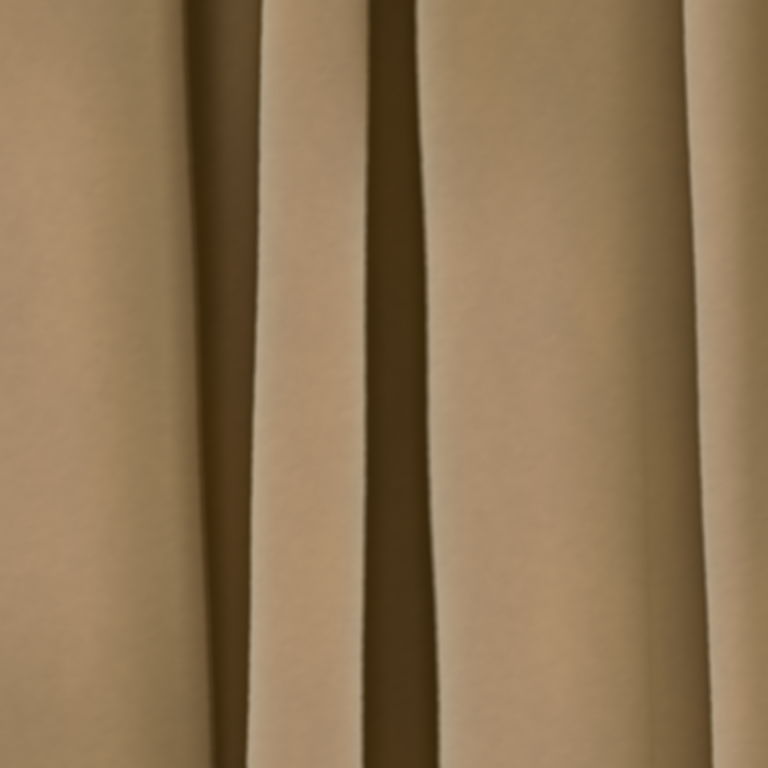
This texture is drawn by a WebGL 1 fragment shader. Its source:

```glsl
precision highp float;
uniform vec2 u_resolution;

const vec3 DEEP = vec3(0.235, 0.16, 0.045);
const vec3 SHADOW = vec3(0.35, 0.26, 0.15);
const vec3 UMBER = vec3(0.45, 0.36, 0.23);
const vec3 OCHRE = vec3(0.57, 0.47, 0.33);
const vec3 SAND = vec3(0.665, 0.55, 0.42);
const vec3 PALE = vec3(0.71, 0.65, 0.55);

float hash(vec2 p) {
  return fract(sin(dot(p, vec2(127.1, 311.7))) * 43758.5453);
}

float noise(vec2 p) {
  vec2 cell = floor(p);
  vec2 f = fract(p);
  f = f * f * (3.0 - 2.0 * f);
  float low = mix(hash(cell), hash(cell + vec2(1.0, 0.0)), f.x);
  float high = mix(hash(cell + vec2(0.0, 1.0)), hash(cell + vec2(1.0, 1.0)), f.x);
  return mix(low, high, f.y);
}

float fbm(vec2 p) {
  float sum = 0.0;
  float weight = 0.5;
  for (int i = 0; i < 4; i++) {
    sum += weight * noise(p);
    p = p * 2.03 + 7.1;
    weight *= 0.5;
  }
  return sum;
}

// Hanging edge: drifts from bottom to top with a slight sway
float foldEdge(float bottom, float top, float sway, float y) {
  return mix(bottom, top, y) + sway * sin(y * 12.0);
}

float cover(float x, float edge, float softness) {
  return smoothstep(edge - softness, edge + softness, x);
}

// Brightness falling away from an edge
float rim(float dist, float width) {
  return exp(-abs(dist) / width);
}

vec3 leftPanel(float x, float y, float edge) {
  float d = edge - x;
  vec3 col = mix(SAND, OCHRE, smoothstep(0.18, 0.05, d));
  col = mix(col, OCHRE, 0.6 * smoothstep(0.3, 0.0, y));
  col = mix(col, OCHRE, 0.4 * smoothstep(0.75, 1.0, y));
  col = mix(col, UMBER, 0.5 * smoothstep(0.3, 0.0, y) * smoothstep(0.14, 0.03, d));
  col = mix(col, UMBER, 0.8 * smoothstep(0.045, 0.008, d));
  return mix(col, SHADOW, 0.7 * rim(d, 0.007));
}

vec3 narrowGap(float x, float y, float left, float right) {
  float t = (x - left) / (right - left);
  vec3 col = mix(DEEP, SHADOW, smoothstep(0.1, 0.6, t) * mix(0.5, 1.0, y));
  col = mix(col, UMBER, 0.35 * smoothstep(0.6, 1.0, y) * smoothstep(0.3, 0.7, t));
  return mix(col, DEEP, rim(right - x, 0.006));
}

vec3 strip(float x, float y, float left, float right) {
  vec3 col = mix(SAND, OCHRE, 0.4 * smoothstep(0.7, 1.0, y));
  col = mix(col, PALE, rim(x - left, 0.019));
  col = mix(col, PALE, 0.85 * rim(right - x, 0.018) * smoothstep(1.0, 0.7, y));
  return mix(col, UMBER, 0.8 * rim(right - x, 0.02) * smoothstep(0.65, 1.0, y));
}

vec3 deepGap(float x, float y, float left, float right) {
  float t = (x - left) / (right - left);
  float glow = smoothstep(0.0, 0.4, t) * smoothstep(1.0, 0.65, t);
  vec3 col = mix(DEEP, SHADOW, glow * mix(0.5, 0.25, y));
  return mix(col, DEEP * 0.85, 0.6 * rim(right - x, 0.005));
}

vec3 widePanel(float x, float y, float left, float right) {
  float t = (x - left) / (right - left);
  vec3 col = mix(SAND, OCHRE, smoothstep(0.4, 0.78, t));
  col = mix(col, OCHRE, 0.85 * smoothstep(0.6, 1.0, y));
  col = mix(col, UMBER, smoothstep(0.66, 0.93, t));
  col = mix(col, SHADOW, 0.65 * smoothstep(0.87, 1.0, t));
  // Faint crease in the shaded side
  float crease = x - mix(0.85, 0.825, y);
  col = mix(col, UMBER, 0.4 * rim(crease, 0.009) * smoothstep(0.7, 0.4, y));
  col = mix(col, PALE, rim(x - left, 0.024) * mix(1.0, 0.8, y));
  return mix(col, DEEP, 0.7 * rim(right - x, 0.005));
}

vec3 rightPanel(float x, float y, float left) {
  vec3 col = mix(SAND, OCHRE, smoothstep(0.02, 0.075, x - left));
  col = mix(col, UMBER, 0.8 * smoothstep(0.95, 1.0, x) * smoothstep(0.1, 1.0, y));
  return mix(col, PALE, 0.85 * rim(x - left, 0.018));
}

void main() {
  vec2 p = gl_FragCoord.xy / u_resolution;
  float y = p.y;
  float x = p.x + (noise(vec2(y * 120.0, 3.0)) - 0.5) * 0.0008;

  // Fold boundaries, left to right
  float e1 = foldEdge(0.277, 0.240, 0.001, y);
  float e2 = foldEdge(0.321, 0.342, 0.001, y);
  float e3 = foldEdge(0.472, 0.479, -0.001, y);
  float e4 = foldEdge(0.572, 0.543, 0.002, y);
  float e5 = foldEdge(0.928, 0.890, 0.001, y);

  vec3 col = leftPanel(x, y, e1);
  col = mix(col, narrowGap(x, y, e1, e2), cover(x, e1, 0.008));
  col = mix(col, strip(x, y, e2, e3), cover(x, e2, 0.005));
  col = mix(col, deepGap(x, y, e3, e4), cover(x, e3, 0.006));
  col = mix(col, widePanel(x, y, e4, e5), cover(x, e4, 0.006));
  col = mix(col, rightPanel(x, y, e5), cover(x, e5, 0.005));

  // Soft mottling and short slanted nap
  float mottle = fbm(vec2(p.x * 14.0, y * 5.0)) - 0.47;
  float nap = fbm(vec2(p.x * 60.0 + y * 35.0, y * 90.0 - p.x * 45.0)) - 0.47;
  col *= 1.0 + 0.06 * mottle + 0.05 * nap;
  col += vec3(0.015, 0.0, -0.015) * mottle;
  gl_FragColor = vec4(col, 1.0);
}
```
